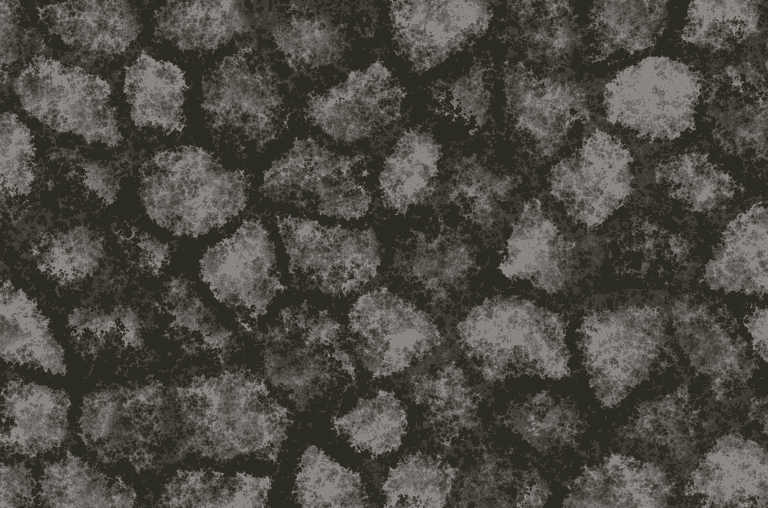
A Shadertoy shader for this texture:

```glsl
// A dry rubble wall: rough grey stones in loose courses with dark, gritty joints.

const vec2  STONE_PITCH  = vec2(0.200, 0.155); // mean stone size, canvas heights
const vec2  STONE_JITTER = vec2(0.75, 0.55);   // scatter inside the courses
const float CORNER_SHARP = 90.0;               // higher means squarer corners
const vec2  JOINT_RANGE  = vec2(0.003, 0.023); // half width of the joints
const float JOINT_SOFT   = 0.009;
const float STONE_TONE   = 0.332;
const float STONE_SPREAD = 0.22;               // tone range between stones
const float FACET_SCALE  = 11.0;
const float FACET_SPREAD = 0.20;
const float DOME_LIGHT   = 0.12;
const float CRACK_DEPTH  = 0.07;
const float JOINT_TONE   = 0.183;
const float GRIT_SCALE   = 23.0;
const float GRIT_AMOUNT  = 0.175;
const float BAND_SOFT    = 0.008;

// Mineral tones, dark to light, and the tone where each next one begins
const vec3 TONES[6] = vec3[6](
    vec3(0.17, 0.17, 0.14), vec3(0.25, 0.24, 0.21), vec3(0.31, 0.30, 0.27),
    vec3(0.38, 0.37, 0.35), vec3(0.45, 0.44, 0.42), vec3(0.54, 0.53, 0.51));
const float STEPS[5] = float[5](0.20, 0.27, 0.335, 0.405, 0.485);

vec2 hash2(vec2 p) {
    vec3 h = fract(p.xyx * vec3(0.1031, 0.1030, 0.0973));
    h += dot(h, h.yzx + 33.33);
    return fract((h.xx + h.yz) * h.zy);
}

// Cellular noise: nearest distance, second distance, random value of the cell
vec3 cellular(vec2 p) {
    vec2 base = floor(p);
    vec3 result = vec3(9.0, 9.0, 0.0);
    for (int y = -1; y <= 1; y++)
    for (int x = -1; x <= 1; x++) {
        vec2 id = base + vec2(x, y);
        float d = length(id + hash2(id) - p);
        if (d < result.x) result = vec3(d, result.x, hash2(id + 71.0).x);
        else result.y = min(result.y, d);
    }
    return result;
}

// Layered cellular pits, centred on zero
float grit(vec2 p) {
    float sum = 0.0;
    p *= GRIT_SCALE;
    for (int i = 0; i < 4; i++) {
        sum += cellular(p).x - 0.45;
        p = mat2(1.6, 1.2, -1.2, 1.6) * p + 17.3;
    }
    return sum * GRIT_AMOUNT;
}

// Layered sines that bend the outlines
vec2 warp(vec2 p) {
    float freq = 13.0, amp = 0.010;
    for (int i = 0; i < 4; i++) {
        p += amp * sin(p.yx * freq + vec2(1.7, 4.1) * float(i + 1));
        freq *= 2.1;
        amp *= 0.48;
    }
    return p;
}

vec2 stoneCentre(vec2 id) {
    vec2 stagger = vec2(0.5 * mod(id.y, 2.0), 0.0);
    return (id + 0.5 + stagger + STONE_JITTER * (hash2(id) - 0.5)) * STONE_PITCH;
}

// Rounded distance to the stone border; also yields the stone id
float stoneBorder(vec2 p, out vec2 stoneId) {
    vec2 base = floor(p / STONE_PITCH);
    float nearest = 9.0;
    for (int y = -2; y <= 2; y++)
    for (int x = -2; x <= 2; x++) {
        vec2 id = base + vec2(x, y);
        float d = length(stoneCentre(id) - p);
        if (d < nearest) { nearest = d; stoneId = id; }
    }
    vec2 own = stoneCentre(stoneId);
    float sum = 0.0;
    for (int y = -2; y <= 2; y++)
    for (int x = -2; x <= 2; x++) {
        if (x == 0 && y == 0) continue;
        vec2 other = stoneCentre(stoneId + vec2(x, y));
        float edge = dot(0.5 * (own + other) - p, normalize(other - own));
        sum += exp(-CORNER_SHARP * edge);
    }
    return -log(sum) / CORNER_SHARP;
}

void mainImage(out vec4 fragColor, in vec2 fragCoord) {
    vec2 p = fragCoord / iResolution.y + 3.0;
    float rough = grit(p);

    // Stone outline
    vec2 id, bent = warp(p);
    float border = stoneBorder(bent, id) + 0.05 * rough;
    vec2 rnd = hash2(id + 37.0);
    float depth = border - mix(JOINT_RANGE.x, JOINT_RANGE.y, rnd.y * rnd.y);
    float stoneMask = smoothstep(0.0, JOINT_SOFT, depth);

    // Stone face: own tone, broken facets, domed light, cracks
    vec3 facet = cellular((bent + 0.13 * rough) * FACET_SCALE + rnd * 9.0);
    float stone = STONE_TONE + rough + STONE_SPREAD * (rnd.x - 0.5);
    stone += FACET_SPREAD * (facet.z - 0.5) + 0.15 * (facet.x - 0.45);
    stone += DOME_LIGHT * (smoothstep(0.0, 0.05, depth) - 0.45);
    stone += 0.25 * (bent.y - stoneCentre(id).y);
    float crack = 1.0 - smoothstep(0.0, 0.06, facet.y - facet.x);
    stone -= CRACK_DEPTH * crack * step(0.5, facet.z);

    // Joint earth, drifting between black and brown
    float drift = sin(p.x * 9.0 + 2.0 * sin(p.y * 7.0)) * sin(p.y * 11.0 + p.x * 4.0);
    float joint = JOINT_TONE + 0.55 * rough + 0.05 * drift;

    // Banded mineral tones
    float tone = mix(joint, stone, stoneMask);
    vec3 color = TONES[0];
    for (int i = 0; i < 5; i++)
        color = mix(color, TONES[i + 1], smoothstep(-BAND_SOFT, BAND_SOFT, tone - STEPS[i]));
    fragColor = vec4(color, 1.0);
}
```
